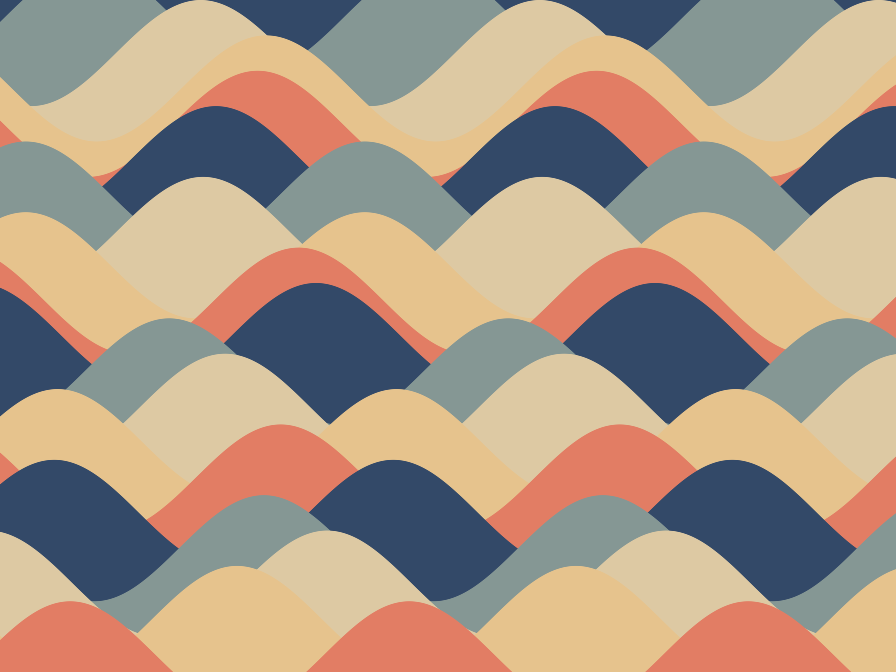
This pattern is drawn by a WebGL 2 fragment shader. Its source:

```glsl
#version 300 es
precision highp float;
// Overlapping rows of rolling sine hills in five flat retro colours.

uniform vec2 u_resolution;
out vec4 fragColor;

const float TAU = 6.2831853;
const int ROWS = 19;

// Crest position of each row, top to bottom, as a fraction of the wavelength
const float CREST[ROWS] = float[ROWS](
  0.263, 0.592, 0.785, 0.760, 0.637, 0.076, 0.599, 0.076, 0.881, 0.932,
  0.499, 0.664, 0.170, 0.828, 0.160, 0.778, 0.965, 0.699, 0.207);

// Five colours cycle down the rows
vec3 rowColor(int row) {
  int i = row % 5;
  if (i == 0) return vec3(0.522, 0.592, 0.580); // sage
  if (i == 1) return vec3(0.867, 0.788, 0.639); // cream
  if (i == 2) return vec3(0.902, 0.765, 0.553); // sand
  if (i == 3) return vec3(0.886, 0.490, 0.392); // coral
  return vec3(0.200, 0.286, 0.408);             // navy
}

// Approximate signed distance to a wave edge, negative below it
float waveDistance(vec2 p, float crestX, float crestY) {
  float wavelength = 0.5045, amplitude = 1.5 / 19.0;
  float phase = TAU * (p.x / wavelength - crestX);
  float edge = crestY - amplitude * (1.0 - cos(phase));
  float slope = amplitude * TAU / wavelength * sin(phase);
  return (p.y - edge) / sqrt(1.0 + slope * slope);
}

void main() {
  // Canvas height is one unit
  vec2 p = gl_FragCoord.xy / u_resolution.y;
  float halfPixel = 0.5 / u_resolution.y;

  // Paint the rows from back to front over navy
  vec3 color = rowColor(4);
  for (int row = 0; row < ROWS; row++) {
    float crestY = 1.0 - float(row - 1) / 19.0;
    float d = waveDistance(p, CREST[row], crestY);
    color = mix(color, rowColor(row), 1.0 - smoothstep(-halfPixel, halfPixel, d));
  }
  fragColor = vec4(color, 1.0);
}
```
